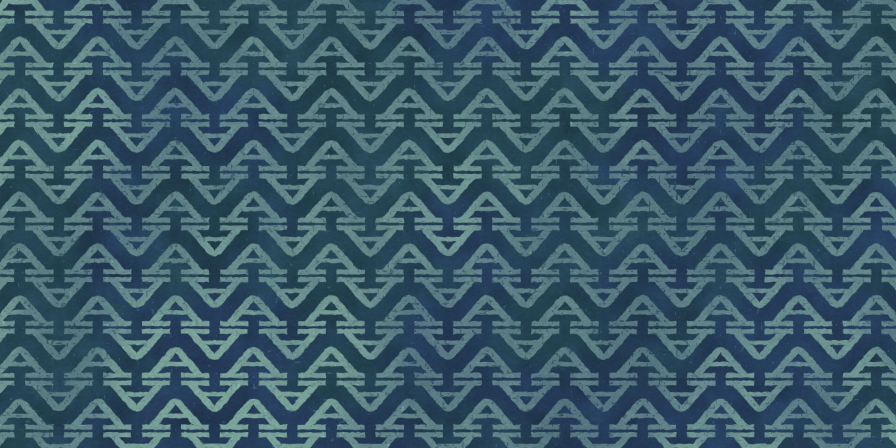
Give the GLSL for this pattern, as a WebGL 1 fragment shader.

```glsl
precision highp float;
// Worn green triangles with crossbars and split feet, interlocked up and down on navy.

#define ROWS 8.66      // repeats down the canvas; one row is one unit
#define CELL_W 1.505   // repeat width in row units
#define SHIFT_X 0.384  // x of the first upright peak
#define APEX 0.627     // peak height above the row axis
#define SLOPE 1.15     // steepness of the legs
#define LEG 0.138      // leg thickness
#define FOOT_LOW 0.026 // lower edge of the foot bars
#define FOOT_TOP 0.122 // upper edge of the foot bars
#define STEM 0.105     // half width of the gap between feet
#define WEAR 0.36      // strength of the faded patches
#define GRAIN 0.13     // strength of the fine grain

uniform vec2 u_resolution;

const vec3 NAVY = vec3(0.142, 0.232, 0.345);
const vec3 TEAL_NAVY = vec3(0.140, 0.262, 0.315);
const vec3 GREEN = vec3(0.475, 0.635, 0.595);
const vec3 BLUE_GREEN = vec3(0.430, 0.570, 0.580);

float hash(vec2 p) {
  return fract(sin(dot(p, vec2(127.1, 311.7))) * 43758.5453);
}

float noise(vec2 p) {
  vec2 i = floor(p);
  vec2 f = fract(p);
  f = f * f * (3.0 - 2.0 * f);
  return mix(mix(hash(i), hash(i + vec2(1.0, 0.0)), f.x),
             mix(hash(i + vec2(0.0, 1.0)), hash(i + vec2(1.0, 1.0)), f.x), f.y);
}

float fbm(vec2 p) {
  float sum = 0.0;
  float amp = 0.5;
  for (int i = 0; i < 5; i++) {
    sum += amp * noise(p);
    p = p * 2.03 + 17.3;
    amp *= 0.5;
  }
  return sum / 0.96875;
}

float box(vec2 p, vec2 halfSize) {
  vec2 q = abs(p) - halfSize;
  return length(max(q, 0.0)) + min(max(q.x, q.y), 0.0);
}

// Maximum with a rounded corner.
float roundMax(float a, float b, float r) {
  float h = max(r - abs(a - b), 0.0) / r;
  return max(a, b) + h * h * r * 0.25;
}

// Distance to one motif: x from its middle, y above the row axis.
float motif(vec2 p) {
  p.x = abs(mod(p.x + 0.5 * CELL_W, CELL_W) - 0.5 * CELL_W);
  float tip = APEX + 0.075 * SLOPE;
  float side = (SLOPE * p.x + p.y - tip) / sqrt(1.0 + SLOPE * SLOPE);
  float outer = roundMax(side, p.y - APEX, 0.08);
  float base = FOOT_LOW + 0.04 - p.y;

  float legs = max(max(outer, -side - LEG), base);
  float crossbar = max(side, abs(p.y - 0.292) - 0.043);

  vec2 footMid = vec2(0.25 * CELL_W, 0.5 * (FOOT_LOW + FOOT_TOP));
  vec2 footHalf = vec2(0.25 * CELL_W - STEM, 0.5 * (FOOT_TOP - FOOT_LOW));
  float feet = box(p - footMid, footHalf);
  return min(min(legs, crossbar), feet);
}

void main() {
  vec2 uv = gl_FragCoord.xy / u_resolution.y;
  float pixel = ROWS / u_resolution.y;

  // Upright motifs, and their inverted partners half a repeat along.
  vec2 p = vec2(uv.x * ROWS - SHIFT_X, fract((uv.y - 0.5) * ROWS));
  float d = min(motif(p), motif(vec2(p.x + 0.5 * CELL_W, 1.0 - p.y)));

  // Rough printed edge.
  d += (noise(uv * 150.0) - 0.5) * 0.022;
  float ink = clamp(0.5 - d / (1.3 * pixel), 0.0, 1.0);

  // Broad fading, blotches and small pits in the print.
  float cloud = fbm(uv * vec2(3.2, 2.2) + 4.7);
  float blotch = fbm(uv * 15.0 + 31.0);
  float fade = smoothstep(0.32, 0.78, 0.7 * cloud + 0.3 * blotch);
  float pits = smoothstep(0.70, 0.95, noise(uv * 180.0 + 9.0));
  ink *= 1.0 - WEAR * fade - 0.35 * pits * (0.4 + fade);

  // Mottled cloth with fine, slightly horizontal grain.
  float grain = 0.6 * noise(uv * vec2(170.0, 250.0)) + 0.4 * hash(floor(uv * 256.0)) - 0.5;
  float hue = smoothstep(0.35, 0.65, fbm(uv * 4.0 + 52.0));
  vec3 ground = mix(NAVY, TEAL_NAVY, hue) * (0.80 + 0.42 * blotch);
  vec3 print = mix(GREEN, BLUE_GREEN, smoothstep(0.3, 0.7, cloud));
  vec3 color = mix(ground, print, ink) * (1.0 + GRAIN * grain);

  // Sparse pale dust.
  float dust = smoothstep(0.90, 0.99, noise(uv * 120.0 + 77.0));
  color += 0.10 * dust * vec3(0.8, 1.0, 0.95);
  gl_FragColor = vec4(color, 1.0);
}
```
